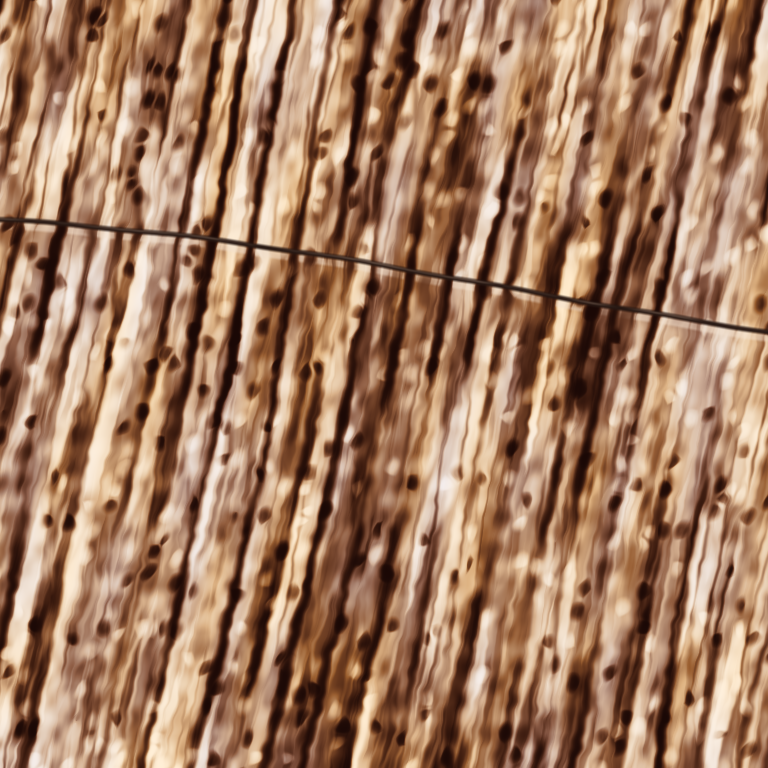
Give the GLSL for this texture, as a Shadertoy shader.

```glsl
// A weathered reed fence: leaning, splintered stalks held by one thin dark wire.

const float LEAN = 0.20;                  // sideways drift of the stalks per unit height
const float REEDS = 20.0;                 // stalks across the canvas
const vec2 SLIVERS = vec2(50.0, 5.5);     // splinters across and along
const vec2 FIBRES = vec2(92.0, 13.0);     // fine fibres across and along
const vec2 NICKS = vec2(46.0, 34.0);      // nicks and flakes across and along
const vec2 SPECKLE = vec2(72.0, 46.0);    // broken surface across and along
const float CONTRAST = 2.5;
const float MID_TONE = -0.15;
const float WIRE_RADIUS = 0.0030;
const vec3 WIRE_DARK = vec3(0.15, 0.09, 0.07);
const vec3 WIRE_SHEEN = vec3(0.34, 0.26, 0.22);
const vec3 PALE_RIM = vec3(0.95, 0.88, 0.81);
const vec3 WARM_TINT = vec3(0.06, 0.0, -0.13);

// Straw colours from shadow to highlight, and the tone at which each sits
const vec3 STRAW[8] = vec3[8](
    vec3(0.10, 0.03, 0.02), vec3(0.24, 0.11, 0.06),
    vec3(0.41, 0.23, 0.14), vec3(0.58, 0.37, 0.24),
    vec3(0.69, 0.52, 0.40), vec3(0.84, 0.69, 0.55),
    vec3(0.92, 0.83, 0.73), vec3(0.99, 0.94, 0.88));
const float STOP[8] = float[8](0.0, 0.04, 0.125, 0.265, 0.435, 0.645, 0.87, 1.0);

float hash(vec2 p) {
    vec3 q = fract(vec3(p.xyx) * 0.1031);
    q += dot(q, q.yzx + 33.33);
    return fract((q.x + q.y) * q.z);
}

float noise(vec2 p) {
    vec2 i = floor(p), f = fract(p);
    f = f * f * (3.0 - 2.0 * f);
    return mix(mix(hash(i), hash(i + vec2(1, 0)), f.x),
               mix(hash(i + vec2(0, 1)), hash(i + vec2(1, 1)), f.x), f.y);
}

// Cellular noise: distance to the site, distance to the border, random cell value
vec3 cells(vec2 p) {
    vec2 base = floor(p);
    float near = 9.0, next = 9.0, id = 0.0;
    for (int y = -1; y <= 1; y++)
    for (int x = -1; x <= 1; x++) {
        vec2 c = base + vec2(x, y);
        vec2 site = c + vec2(hash(c + 17.0), hash(c + 71.0));
        float d = distance(p, site);
        if (d < near) { next = near; near = d; id = hash(c + 131.0); }
        else next = min(next, d);
    }
    return vec3(near, next - near, id);
}

// Swaying stalks: signed offset from the axis, distance to the gap, random value
vec3 stalks(float x, float along) {
    float base = floor(x), near = 9.0, next = 9.0, offset = 0.0, id = 0.0;
    for (int k = -2; k <= 2; k++) {
        float c = base + float(k);
        float h = hash(vec2(c, 5.0));
        float axis = c + 0.8 * h + 0.18 * sin(along * (2.0 + 4.0 * h) + 40.0 * h);
        float d = abs(x - axis);
        if (d < near) {
            next = near; near = d; offset = x - axis; id = hash(vec2(c, 9.0));
        } else next = min(next, d);
    }
    return vec3(offset, next - near, id);
}

float reedTone(vec2 p) {
    // Ragged edges come from warping the coordinate across the stalks
    float u = p.x - LEAN * p.y + 0.004 * sin(5.0 * p.y + 7.0 * p.x);
    u += 0.004 * (noise(p * vec2(30, 22)) - 0.5) + 0.0035 * (noise(p * vec2(60, 80)) - 0.5);
    vec2 q = vec2(u + 3.0, p.y + 2.0);

    // Rounded stalks with dark gaps that open and close
    vec3 reed = stalks(q.x * REEDS, q.y);
    float open = smoothstep(0.2, 0.8, noise(vec2(q.x * REEDS * 0.7, q.y * 5.0)));
    float inside = smoothstep(0.0, 0.35, reed.y);
    float tone = (0.6 * (reed.z - 0.5) - 0.8 * reed.x) * inside;
    tone -= mix(0.15, 1.75, open) * (1.0 - smoothstep(0.0, 0.42, reed.y));

    // Splinters and fibres, faded at their borders
    vec3 sliver = cells(q * SLIVERS);
    vec3 fibre = cells(q * FIBRES + 40.0);
    tone += 1.9 * (sliver.z - 0.5) * smoothstep(0.0, 0.4, sliver.y);
    tone -= 0.2 * (1.0 - smoothstep(0.0, 0.35, sliver.y));
    tone += 0.9 * (fibre.z - 0.5) * smoothstep(0.0, 0.5, fibre.y);

    // Nicks, flakes and speckle
    vec3 nick = cells(q * NICKS + 90.0);
    float spot = (1.0 - smoothstep(0.1, 0.6, nick.x)) * smoothstep(0.0, 0.3, nick.y);
    tone += spot * (0.7 * step(0.85, nick.z) - 1.1 * step(nick.z, 0.13));
    tone += 0.85 * (noise(q * SPECKLE) - 0.5);
    return 1.0 / (1.0 + exp(-CONTRAST * (tone - MID_TONE)));
}

vec3 strawColour(float tone) {
    vec3 colour = STRAW[0];
    for (int i = 1; i < 8; i++)
        colour = mix(colour, STRAW[i],
                     clamp((tone - STOP[i - 1]) / (STOP[i] - STOP[i - 1]), 0.0, 1.0));
    return colour;
}

void mainImage(out vec4 fragColor, in vec2 fragCoord) {
    vec2 p = fragCoord / iResolution.xy;
    float tone = reedTone(p);
    vec3 colour = strawColour(tone);

    // Patches of orange straw among greyer ones
    float warmth = noise(vec2((p.x - LEAN * p.y) * 30.0 + 60.0, p.y * 8.0)) - 0.5;
    colour += WARM_TINT * warmth * smoothstep(0.0, 0.3, tone);

    // Sagging wire with a pale rim below it
    float wireY = 0.714 - 0.146 * p.x + 0.026 * sin(3.14 * p.x) * (1.0 - p.x);
    float d = p.y - wireY - 0.001 * sin(31.0 * p.x);
    float soft = max(0.0025, 1.0 / iResolution.y);
    float rim = 1.0 - smoothstep(0.002, 0.007, abs(d + 0.008));
    colour = mix(colour, PALE_RIM, 0.5 * rim * smoothstep(0.05, 0.4, tone));
    float sheen = (1.0 - smoothstep(0.0, 0.003, abs(d - 0.001))) * noise(vec2(p.x * 26.0, 3.0));
    vec3 wire = mix(WIRE_DARK, WIRE_SHEEN, sheen);
    colour = mix(colour, wire, 1.0 - smoothstep(-soft, soft, abs(d) - WIRE_RADIUS));

    fragColor = vec4(clamp(colour, 0.0, 1.0), 1.0);
}
```
